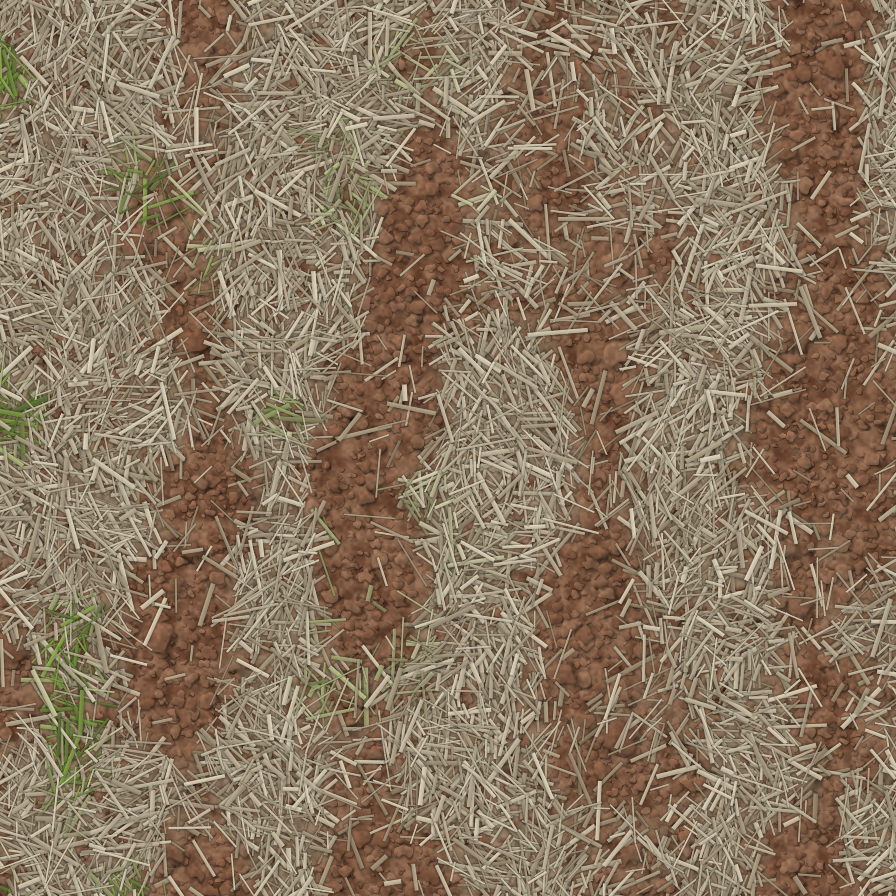
Give the GLSL for this texture, as a Shadertoy shader.

```glsl
// Dry straw lying in loose rows over cloddy red-brown soil, with a few green shoots.
// Soil is noise plus lit round clods; straw is many jittered grids of short strokes
// whose presence follows a row-shaped cover field and whose angle follows a flow field.

#define ROW_PERIOD 0.24
#define STRAW_LAYERS 18
#define STRAW_CELL 0.036
#define STRAW_WIDTH 0.0018
#define SOIL_DARK vec3(0.37, 0.235, 0.16)
#define SOIL_MID vec3(0.48, 0.325, 0.235)
#define SOIL_LIGHT vec3(0.57, 0.42, 0.32)
#define LITTER vec3(0.54, 0.475, 0.385)
#define STRAW_DULL vec3(0.52, 0.46, 0.36)
#define STRAW_PALE vec3(0.85, 0.81, 0.71)
#define SHOOT vec3(0.43, 0.52, 0.24)

vec4 hash4(vec2 p) {
    vec4 q = fract(p.xyxy * vec4(0.1031, 0.1030, 0.0973, 0.1099));
    q += dot(q, q.wzxy + 33.33);
    return fract((q.xxyz + q.yzzw) * q.zywx);
}

float noise(vec2 p) {
    vec2 i = floor(p), f = fract(p);
    f = f * f * (3.0 - 2.0 * f);
    float low = mix(hash4(i).x, hash4(i + vec2(1, 0)).x, f.x);
    float high = mix(hash4(i + vec2(0, 1)).x, hash4(i + vec2(1, 1)).x, f.x);
    return mix(low, high, f.y);
}

float fbm(vec2 p) {
    return 0.55 * noise(p) + 0.28 * noise(p * 2.1 + 7.3) + 0.17 * noise(p * 4.3 + 19.1);
}

// Share of ground hidden by straw: wavering vertical rows broken into patches
float strawCover(vec2 p) {
    float waver = 0.09 * (noise(p * vec2(5.0, 4.0) + 3.0) - 0.5);
    float row = 0.5 + 0.5 * cos(6.2832 * (p.x + waver - 0.08) / ROW_PERIOD);
    float left = 1.0 - smoothstep(0.0, 0.35, p.x);
    float top = smoothstep(0.65, 1.0, p.y) * (1.0 - smoothstep(0.4, 0.7, p.x));
    float amount = 0.4 * row + 0.65 * fbm(p * 9.0) + 0.12 * left + 0.14 * top;
    return smoothstep(0.34, 0.72, amount);
}

// Local lie of the straw, so that neighbours form loose sheaves
float strawAngle(vec2 p) {
    return 1.5 + 0.9 * sin(p.x * 23.0 + 2.0 * sin(p.y * 13.0))
               + 0.8 * sin(p.y * 29.0 + 2.5 * sin(p.x * 17.0));
}

// Scattered lumps of one size, lit from the upper left
vec3 addClods(vec3 col, vec2 p, float size, float share) {
    vec2 g = p / size, cell = floor(g);
    g += 0.45 * (vec2(noise(g * 2.7), noise(g * 2.7 + 41.0)) - 0.5);
    for (int y = -1; y <= 1; y++)
    for (int x = -1; x <= 1; x++) {
        vec2 id = cell + vec2(x, y);
        vec4 h = hash4(id + 900.0 * size + 57.0);
        if (h.w > share) continue;
        float radius = 0.2 + 0.35 * h.z;
        vec2 q = g - id - 0.2 - 0.6 * h.xy;
        q.y *= 1.0 + 0.4 * h.x;
        float shadow = 1.0 - smoothstep(radius * 0.7, radius * 1.4, length(q + vec2(-0.08, 0.1)));
        col *= 1.0 - 0.38 * shadow;
        float light = dot(q / radius, vec2(-0.5, 0.8));
        vec3 tone = mix(SOIL_MID, SOIL_LIGHT, h.y) * (0.98 + 0.16 * light);
        col = mix(col, tone, 1.0 - smoothstep(radius - 0.1, radius + 0.03, length(q)));
    }
    return col;
}

vec3 soil(vec2 p) {
    vec3 col = mix(SOIL_DARK, SOIL_LIGHT, smoothstep(0.1, 0.85, fbm(p * 75.0)));
    col = addClods(col, p, 0.011, 0.7);
    col = addClods(col, p, 0.019, 0.45);
    col = addClods(col, p, 0.034, 0.22);
    return col * (0.88 + 0.24 * noise(p * 260.0));
}

// One grid of stalks drawn over the ground, each with a soft contact shadow
vec3 addStraw(vec3 col, vec2 p, float layer, float pixel) {
    vec2 g = p / STRAW_CELL + layer * vec2(0.37, 0.61), cell = floor(g);
    for (int y = -1; y <= 1; y++)
    for (int x = -1; x <= 1; x++) {
        vec2 id = cell + vec2(x, y);
        vec4 a = hash4(id + layer * 37.0 + 211.0);
        vec2 q = (g - id - a.xy) * STRAW_CELL;
        float halfLength = STRAW_CELL * mix(0.25, 0.95, a.w * a.w);
        if (length(q) > halfLength + 0.004) continue;

        vec2 centre = p - q;
        float angle = strawAngle(centre) + 2.2 * (a.z - 0.5);
        vec2 dir = vec2(cos(angle), sin(angle));
        float along = dot(q, dir), across = dot(q, vec2(-dir.y, dir.x));
        vec4 b = hash4(id + layer * 53.0 + 419.0);
        float width = STRAW_WIDTH * mix(0.5, 1.5, b.x * b.x);
        float d = max(abs(across), abs(along) - halfLength + width);
        if (d > width * 2.6 + pixel || b.z > mix(0.05, 1.0, strawCover(centre))) continue;

        float tone = clamp(0.75 * b.y + 0.35 * layer / float(STRAW_LAYERS), 0.0, 1.0);
        vec3 stalk = mix(STRAW_DULL, STRAW_PALE, tone);
        float shoots = smoothstep(0.68, 0.8, noise(centre * 13.0 + 5.0));
        shoots *= 1.0 - smoothstep(0.1, 0.65, centre.x);
        stalk = mix(stalk, SHOOT * (0.8 + 0.5 * b.y), shoots * step(0.4, b.w));
        stalk *= 1.0 + 0.1 * across / width * sign(dir.x);
        col *= 1.0 - 0.24 * (1.0 - smoothstep(width * 0.6, width * 2.6, d));
        col = mix(col, stalk, 0.93 * (1.0 - smoothstep(width - 0.6 * pixel, width + 0.6 * pixel, d)));
    }
    return col;
}

void mainImage(out vec4 fragColor, in vec2 fragCoord) {
    vec2 p = fragCoord / iResolution.y;
    float pixel = 1.0 / iResolution.y;
    vec3 col = soil(p);

    // Greyish broken litter beneath the stalks
    float litter = strawCover(p) * smoothstep(0.25, 0.65, fbm(p * 65.0 + 31.0));
    col = mix(col, LITTER * (0.8 + 0.4 * noise(p * 210.0)), 0.85 * litter);

    for (int i = 0; i < STRAW_LAYERS; i++) col = addStraw(col, p, float(i), pixel);
    fragColor = vec4(clamp(col, 0.0, 1.0), 1.0);
}
```
